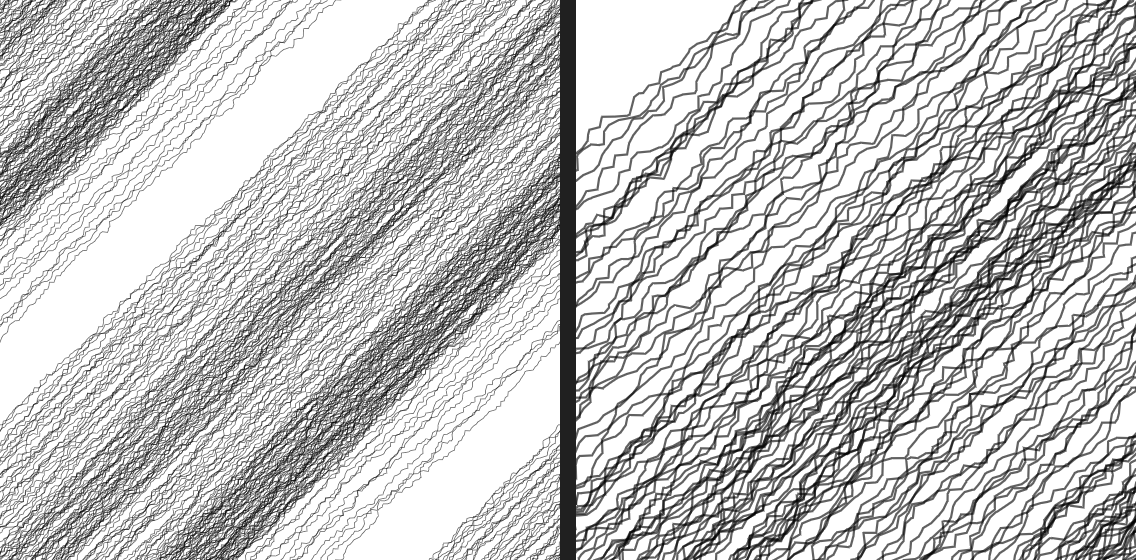
Left: the whole. Right: its middle third, enlarged.
A WebGL 1 fragment shader for this pattern:

```glsl
precision highp float;
// Hundreds of thin jittery ink strands running diagonally in dense and sparse bands.

uniform vec2 u_resolution;

const vec3 PAPER = vec3(1.0);
const float INK_OPACITY = 0.62;
const float LINE_WIDTH = 0.00132;
const int MAX_STRANDS = 112;

// Each band: start and end across the diagonal, strand count, crowding exponent.
const vec4 BODY = vec4(0.755, 1.425, 110.0, 0.92);
const vec4 UPPER_CORE = vec4(0.985, 1.125, 22.0, 1.0);
const vec4 LOWER_CORE = vec4(1.265, 1.420, 42.0, 0.85);
const vec4 FRINGE = vec4(1.420, 1.615, 14.0, 1.25);

// Knots per tile and amplitude of each wander octave, coarse to fine.
const vec4 KNOTS = vec4(9.0, 36.0, 110.0, 260.0);
const vec4 AMPLITUDE = vec4(0.020, 0.013, 0.011, 0.0085);
const float REACH = 0.031;

float hash(vec2 p) {
  vec3 q = fract(p.xyx * vec3(0.1031, 0.1030, 0.0973));
  q += dot(q, q.yzx + 33.33);
  return fract((q.x + q.y) * q.z);
}

// Wrapping polyline noise around zero: x is the value, y the slope.
vec2 jitter(float t, float knots, float seed) {
  float s = t * knots;
  float k = floor(s);
  float a = hash(vec2(mod(k, knots), seed));
  float b = hash(vec2(mod(k + 1.0, knots), seed));
  return vec2(mix(a, b, s - k) - 0.5, (b - a) * knots);
}

vec2 wander(float t, float seed) {
  return AMPLITUDE.x * jitter(t, KNOTS.x, seed)
       + AMPLITUDE.y * jitter(t, KNOTS.y, seed + 0.37)
       + AMPLITUDE.z * jitter(t, KNOTS.z, seed + 0.59)
       + AMPLITUDE.w * jitter(t, KNOTS.w, seed + 0.83);
}

// Light left after all strands of one band have been drawn over the paper.
float bandLight(vec2 uv, vec4 band, float seed) {
  float pixel = 1.0 / min(u_resolution.x, u_resolution.y);
  float across = uv.x - uv.y;
  float light = 1.0;
  for (int i = 0; i < MAX_STRANDS; i++) {
    float n = float(i);
    if (n >= band.z) break;
    float id = seed + n;
    float place = pow((n + hash(vec2(id, 7.3))) / band.z, band.w);
    float offset = across - mix(band.x, band.y, place);
    float turn = floor(offset + 0.5);
    offset -= turn;
    if (abs(offset) < REACH) {
      // Removing the turn keeps each strand continuous across the tile edges.
      float along = 0.5 * (uv.x + uv.y - turn);
      vec2 path = wander(along, id);
      float dist = abs(offset - path.x) / sqrt(2.0 + 0.5 * path.y * path.y);
      float cover = clamp((0.5 * LINE_WIDTH - dist) / pixel + 0.5, 0.0, 1.0);
      cover *= min(1.0, LINE_WIDTH / pixel + 0.25);
      light *= 1.0 - INK_OPACITY * cover;
    }
  }
  return light;
}

void main() {
  vec2 uv = gl_FragCoord.xy / u_resolution;
  float light = bandLight(uv, BODY, 11.0)
              * bandLight(uv, UPPER_CORE, 211.0)
              * bandLight(uv, LOWER_CORE, 411.0)
              * bandLight(uv, FRINGE, 611.0);
  gl_FragColor = vec4(PAPER * light, 1.0);
}
```
